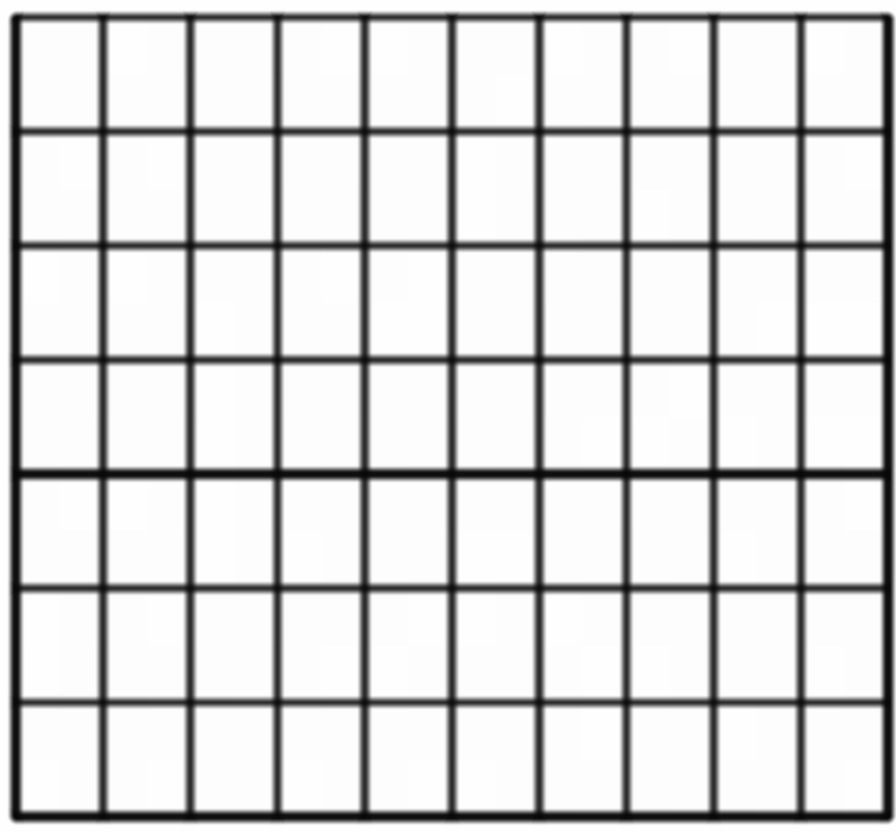
Reproduce this pattern procedurally as a WebGL 2 fragment shader.

```glsl
#version 300 es
precision highp float;
// Soft black ruled grid, 10 columns by 7 rows, with a heavier frame and one heavy row line.

uniform vec2 u_resolution;
out vec4 fragColor;

// Lengths are fractions of the canvas height.
const vec2 CELLS = vec2(10.0, 7.0);
const vec2 ORIGIN = vec2(0.0190, 0.0184);
const vec2 PITCH = vec2(0.10485, 0.13725);
const vec2 THIN_HALF = vec2(0.0050, 0.0046);   // upright, level
const float HEAVY_HALF = 0.0062;
const float HEAVY_ROW = 3.0;
const float EDGE_SOFT = 0.0049;
const float CORNER_RADIUS = 0.008;
const float THIN_INK = 0.85;
const float HEAVY_INK = 0.97;
const float WIDTH_JITTER = 0.0002;
const float PAPER_MOTTLE = 0.004;
const vec3 PAPER = vec3(0.995);
const vec3 INK = vec3(0.03);

float hash(vec2 p) {
    return fract(sin(dot(p, vec2(127.1, 311.7))) * 43758.5453);
}

float roundedBox(vec2 p, vec2 halfSize, float radius) {
    vec2 q = abs(p) - halfSize + radius;
    return length(max(q, 0.0)) + min(max(q.x, q.y), 0.0) - radius;
}

// Ink of the ruled line nearest to a coordinate along one axis.
float lineInk(float pos, float pitch, float index, float halfWidth,
              float heavy, float seed, float soft) {
    float jitter = (hash(vec2(index, seed)) - 0.5) * 2.0 * WIDTH_JITTER;
    float w = mix(halfWidth, HEAVY_HALF, heavy) + jitter;
    float d = abs(pos - index * pitch) - w;
    return mix(THIN_INK, HEAVY_INK, heavy) * (1.0 - smoothstep(-soft, soft, d));
}

void main() {
    vec2 p = gl_FragCoord.xy / u_resolution.y - ORIGIN;
    float soft = max(EDGE_SOFT, 0.75 / u_resolution.y);
    vec2 index = clamp(round(p / PITCH), vec2(0.0), CELLS);

    // Left, right, bottom and one inner row are heavy; the top stays thin.
    float heavyX = float(index.x < 0.5 || index.x > CELLS.x - 0.5);
    float heavyY = float(index.y < 0.5 || abs(index.y - HEAVY_ROW) < 0.5);
    float upright = lineInk(p.x, PITCH.x, index.x, THIN_HALF.x, heavyX, 1.0, soft);
    float level = lineInk(p.y, PITCH.y, index.y, THIN_HALF.y, heavyY, 2.0, soft);

    // Crossings darken; the rounded outline trims the line ends.
    float ink = 1.0 - (1.0 - upright) * (1.0 - level);
    vec2 low = vec2(-HEAVY_HALF);
    vec2 high = CELLS * PITCH + vec2(HEAVY_HALF, THIN_HALF.y);
    float outline = roundedBox(p - 0.5 * (low + high), 0.5 * (high - low), CORNER_RADIUS);
    ink = min(ink, 1.0 - smoothstep(-soft, soft, outline));

    // Faint blocky mottling of the paper inside the cells.
    float mottle = hash(floor(p / PITCH * 2.0)) * step(outline, 0.0);
    vec3 paper = PAPER - PAPER_MOTTLE * mottle;
    fragColor = vec4(mix(paper, INK, ink), 1.0);
}
```
